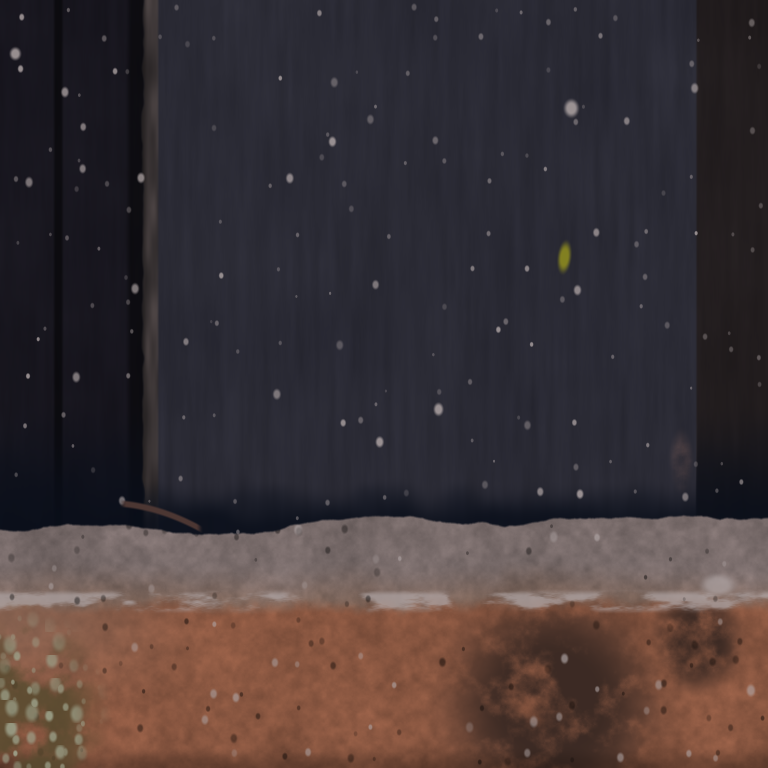
This texture is drawn by a WebGL 2 fragment shader. Its source:

```glsl
#version 300 es
precision highp float;
// Dark painted boards with pale specks, standing on a worn stone ledge above a stained brick.

uniform vec2 u_resolution;
out vec4 outColor;

// Layout, in canvas units
const float STRIP_LEFT = 0.186;
const float STRIP_RIGHT = 0.206;
const float BOARD_RIGHT = 0.907;
const float GROOVE_X = 0.076;
const float LEDGE_TOP = 0.315;
const float BRICK_TOP = 0.212;
const float EDGE = 0.002;

// Colours
const vec3 BOARD = vec3(0.165, 0.165, 0.205);
const vec3 LEFT_BOARD = vec3(0.092, 0.086, 0.118);
const vec3 RIGHT_BOARD = vec3(0.130, 0.110, 0.115);
const vec3 STRIP = vec3(0.255, 0.225, 0.220);
const vec3 DAMP = vec3(0.035, 0.055, 0.100);
const vec3 STONE = vec3(0.465, 0.415, 0.410);
const vec3 STONE_WARM = vec3(0.500, 0.400, 0.350);
const vec3 BRICK = vec3(0.530, 0.335, 0.250);
const vec3 STAIN = vec3(0.235, 0.165, 0.140);
const vec3 PALE = vec3(0.680, 0.640, 0.640);
const vec3 LICHEN = vec3(0.620, 0.640, 0.550);
const vec3 MOSS = vec3(0.330, 0.290, 0.180);
const vec3 LEAF = vec3(0.510, 0.500, 0.130);
const vec3 TWIG = vec3(0.300, 0.215, 0.200);

float hash(vec2 p) {
  vec3 q = fract(vec3(p.xyx) * 0.1031);
  q += dot(q, q.yzx + 33.33);
  return fract((q.x + q.y) * q.z);
}

float noise(vec2 p) {
  vec2 i = floor(p), f = fract(p);
  f = f * f * (3.0 - 2.0 * f);
  return mix(mix(hash(i), hash(i + vec2(1, 0)), f.x),
             mix(hash(i + vec2(0, 1)), hash(i + vec2(1, 1)), f.x), f.y);
}

float fbm(vec2 p) {
  float sum = 0.0, amp = 0.5;
  for (int i = 0; i < 5; i++) {
    sum += amp * noise(p);
    p = p * 2.03 + 17.3;
    amp *= 0.5;
  }
  return sum;
}

// Soft step from 0 to 1 around an edge
float rise(float edge, float x, float soft) { return smoothstep(edge - soft, edge + soft, x); }

// Soft elliptical spot
float spot(vec2 p, vec2 centre, vec2 radius) {
  return 1.0 - smoothstep(0.5, 1.3, length((p - centre) / radius));
}

// One jittered speck in each chosen cell
float specks(vec2 p, float cells, float chance, float size, float seed) {
  vec2 id = floor(p * cells) + seed;
  vec2 centre = 0.2 + 0.6 * vec2(hash(id + 3.1), hash(id + 7.7));
  float luck = hash(id + 11.9);
  float radius = size * cells * mix(0.5, 1.2, hash(id + 19.3));
  return step(luck, chance) * mix(0.4, 1.0, hash(id + 23.7))
       * spot(fract(p * cells), centre, radius * vec2(0.85, 1.15));
}

vec3 woodColor(vec2 p) {
  float left = 1.0 - rise(STRIP_LEFT + 0.004 * (noise(p.yy * 45.0) - 0.5), p.x, EDGE);
  float right = rise(BOARD_RIGHT, p.x, EDGE);
  vec3 c = mix(mix(BOARD, LEFT_BOARD, left), RIGHT_BOARD, right);
  float strip = (1.0 - left) * (1.0 - rise(STRIP_RIGHT, p.x, EDGE));
  c = mix(c, STRIP * (0.7 + 0.6 * noise(p * vec2(120, 22))), strip * 0.85);

  // Vertical grain, cloudy wear and a groove in the left board
  c *= 0.88 + 0.24 * fbm(p * vec2(95, 9));
  c += 0.03 * (fbm(p * 9.0) - 0.48);
  c *= 1.0 - 0.5 * spot(p, vec2(GROOVE_X, p.y), vec2(0.006, 1.0));
  c *= 1.0 - 0.45 * spot(p, vec2(0.178, p.y), vec2(0.012, 1.0));
  c += vec3(0.16, 0.10, 0.07) * spot(p, vec2(0.887, 0.400), vec2(0.014, 0.035)) * fbm(p * 70.0);

  // Damp foot of the boards
  float side = max(left, right);
  float damp = 1.0 - smoothstep(0.315, mix(0.375, 0.485, side), p.y + 0.02 * (noise(p * 25.0) - 0.5));
  c = mix(c, DAMP, damp * 0.85);

  // Paint specks, a few large drops and a leaf
  float dots = max(specks(p, 15.0, 0.36, 0.0050, 0.0), 0.6 * specks(p, 27.0, 0.18, 0.0034, 50.0));
  dots = max(dots, spot(p, vec2(0.744, 0.859), vec2(0.009, 0.011)));
  dots = max(dots, spot(p, vec2(0.571, 0.467), vec2(0.006, 0.008)));
  dots = max(dots, spot(p, vec2(0.020, 0.930), vec2(0.007, 0.008)));
  c = mix(c, PALE, dots * 0.85);
  return mix(c, LEAF, spot(p, vec2(0.735 + 0.1 * (p.y - 0.665), 0.665), vec2(0.008, 0.019)));
}

vec3 masonryColor(vec2 p) {
  float cloud = fbm(p * 13.0), grit = fbm(p * 85.0);
  vec3 stone = mix(STONE_WARM, STONE, smoothstep(0.20, 0.27, p.y + 0.03 * (cloud - 0.5)));
  stone *= 0.72 + 0.3 * cloud + 0.28 * grit;
  vec3 brick = BRICK * (0.68 + 0.36 * cloud + 0.28 * grit);
  brick = mix(brick, STONE_WARM, 0.55 * smoothstep(0.3, 0.0, p.x) * smoothstep(0.06, 0.2, p.y));

  // Dark stains on the brick
  float stain = 1.0 - smoothstep(0.4, 1.25, length((p - vec2(0.72, 0.085)) / vec2(0.145, 0.15)));
  stain = max(stain, spot(p, vec2(0.907, 0.165), vec2(0.055, 0.06)));
  brick = mix(brick, STAIN, stain * smoothstep(0.27, 0.58, 0.5 * cloud + 0.5 * fbm(p * 38.0)));
  brick *= 1.0 - 0.25 * smoothstep(0.03, 0.0, p.y);
  vec3 c = mix(brick, stone, rise(BRICK_TOP, p.y + 0.025 * (fbm(p * 28.0) - 0.5), 0.012));

  // Chalky arris, chips and pits
  float arris = spot(p, vec2(p.x, 0.217), vec2(1.0, 0.013));
  c = mix(c, PALE, 0.75 * arris * smoothstep(0.48, 0.68, fbm(p * vec2(16, 45) + 5.0)));
  c = mix(c, PALE, 0.7 * spot(p, vec2(0.935, 0.238), vec2(0.022, 0.014)));
  c = mix(c, PALE, 0.7 * specks(p, 24.0, 0.16, 0.0055, 90.0));
  c *= 1.0 - 0.45 * specks(p, 34.0, 0.25, 0.0045, 140.0);

  // Moss and lichen in the lower left corner
  float corner = 1.0 - smoothstep(0.5, 1.2, length((p - vec2(0.03, 0.06)) / vec2(0.10, 0.14)));
  c = mix(c, MOSS, corner * smoothstep(0.35, 0.65, fbm(p * 24.0)) * 0.8);
  float tufts = max(specks(p, 34.0, 0.65, 0.009, 200.0), specks(p + 0.013, 46.0, 0.5, 0.006, 260.0));
  return mix(c, LICHEN, tufts * corner * 0.9);
}

void main() {
  vec2 p = gl_FragCoord.xy / u_resolution;
  float top = LEDGE_TOP + 0.011 * smoothstep(0.3, 0.45, p.x) - 0.006 * smoothstep(0.1, 0.0, p.x);
  top -= 0.011 * spot(p, vec2(0.30, p.y), vec2(0.10, 1.0)) + 0.009 * spot(p, vec2(0.64, p.y), vec2(0.07, 1.0));
  top += 0.010 * (fbm(vec2(p.x * 32.0, 4.0)) - 0.48);
  vec3 c = mix(masonryColor(p), woodColor(p), rise(top, p.y, EDGE));

  // Curved twig lying at the joint
  float t = (p.x - 0.16) / 0.10;
  float twigY = 0.344 - 0.010 * t - 0.022 * t * t;
  float twig = rise(0.0, t, 0.05) * (1.0 - rise(1.0, t, 0.05));
  c = mix(c, TWIG, twig * (1.0 - smoothstep(0.002, 0.006, abs(p.y - twigY))));
  outColor = vec4(c, 1.0);
}
```
